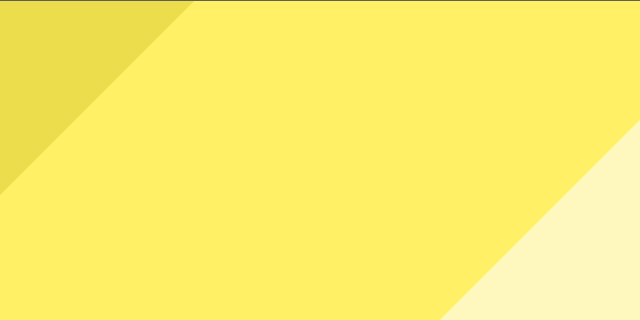
Give the GLSL for this background, as a WebGL 2 fragment shader.

```glsl
#version 300 es
precision highp float;
// Flat yellow field with a darker and a paler diagonal corner and a thin top rule.

uniform vec2 u_resolution;
out vec4 fragColor;

// Antialiased coverage of the side where the signed distance is positive.
float coverage(float distanceInside, float pixel) {
    return clamp(distanceInside / pixel + 0.5, 0.0, 1.0);
}

void main() {
    // Canvas units: height is 1, width is 2.
    vec2 p = gl_FragCoord.xy / u_resolution * vec2(2.0, 1.0);
    float pixel = 1.0 / u_resolution.y;

    // Signed distance along the rising diagonal's normal.
    float diagonal = (p.y - p.x) * inversesqrt(2.0);

    vec3 color = vec3(1.0, 0.942, 0.4);

    // Darker upper-left corner.
    float darkCorner = coverage(diagonal - 0.390 * inversesqrt(2.0), pixel);
    color = mix(color, vec3(0.925, 0.867, 0.302), darkCorner);

    // Pale lower-right corner.
    float paleCorner = coverage(-diagonal - 1.374 * inversesqrt(2.0), pixel);
    color = mix(color, vec3(1.0, 0.972, 0.745), paleCorner);

    // Hairline along the top edge.
    float topRule = coverage(p.y - 0.997, pixel);
    color = mix(color, vec3(0.36, 0.35, 0.33), topRule);

    fragColor = vec4(color, 1.0);
}
```
